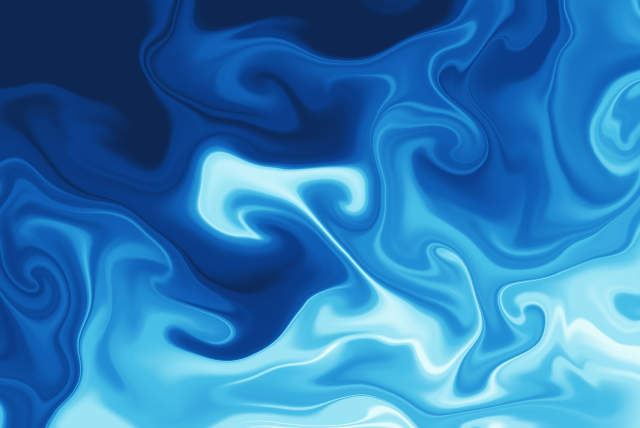
Reproduce this background procedurally as a WebGL 1 fragment shader.

```glsl
precision highp float;
// Liquid blue marbling: a broad light-and-dark layout is carried along a
// swirling, divergence-free flow, then folded into soft crests, silk lines
// and thin filaments, and coloured from navy to pale cyan.
uniform vec2 u_resolution;

// Flow
const int FLOW_STEPS = 14;
const float STEP_LENGTH = 0.021;
const float LARGE_EDDIES = 2.9;
const float SMALL_EDDIES = 6.3;
const float SMALL_WEIGHT = 0.42;
const vec2 FLOW_SEED = vec2(5.3, 17.6);
const vec2 GRAIN_AXIS = vec2(0.906, -0.423);
const float GRAIN_STRETCH = 1.35;
// Layout, in canvas heights from the centre
const float MEAN_TONE = 0.47;
const vec2 TONE_SLOPE = vec2(0.28, -0.68);
const vec3 GLOW = vec3(0.06, -0.06, 0.19);    // centre and radius
const vec3 POOL = vec3(-0.48, -0.02, 0.26);
const float GLOW_AMOUNT = 0.38;
const float POOL_AMOUNT = 0.30;
const float CLOUD_SCALE = 2.6;
const float CLOUD_AMOUNT = 0.40;
// Folds and lines
const float CREST_COUNT = 4.6;
const float CREST_DROP = 0.18;
const float CREST_AMOUNT = 0.23;
const float SILK_SCALE = 15.0;
const float SILK_AMOUNT = 0.18;
const float FILAMENT_WIDTH = 0.045;
const float FILAMENT_AMOUNT = 0.32;
// Palette, dark to light
const vec3 NAVY = vec3(0.05, 0.15, 0.32);
const vec3 DEEP = vec3(0.04, 0.24, 0.54);
const vec3 BLUE = vec3(0.06, 0.37, 0.71);
const vec3 AZURE = vec3(0.13, 0.56, 0.83);
const vec3 SKY = vec3(0.27, 0.74, 0.90);
const vec3 PALE = vec3(0.60, 0.89, 0.96);
const vec3 FOAM = vec3(0.88, 0.98, 0.99);

vec2 latticeGradient(vec2 cell) {
  vec3 h = fract(cell.xyx * vec3(0.1031, 0.1030, 0.0973));
  h += dot(h, h.yzx + 33.33);
  float angle = 6.28318 * fract((h.x + h.y) * h.z);
  return vec2(cos(angle), sin(angle));
}
// Gradient noise: value in x, analytic derivative in yz
vec3 noiseWithSlope(vec2 p) {
  vec2 cell = floor(p), f = p - cell, e = vec2(1.0, 0.0);
  vec2 u = f * f * f * (f * (f * 6.0 - 15.0) + 10.0);
  vec2 du = 30.0 * f * f * (f * (f - 2.0) + 1.0);
  vec2 ga = latticeGradient(cell), gb = latticeGradient(cell + e);
  vec2 gc = latticeGradient(cell + e.yx), gd = latticeGradient(cell + e.xx);
  float a = dot(ga, f), b = dot(gb, f - e), c = dot(gc, f - e.yx);
  float twist = a - b - c + dot(gd, f - e.xx);
  float value = a + u.x * (b - a) + u.y * (c - a) + u.x * u.y * twist;
  vec2 slope = ga + u.x * (gb - ga) + u.y * (gc - ga)
             + u.x * u.y * (ga - gb - gc + gd)
             + du * (u.yx * twist + vec2(b, c) - a);
  return vec3(value, slope);
}
float noise(vec2 p) { return noiseWithSlope(p).x; }

// Follow the curl of two noise octaves, which folds the plane
vec2 advect(vec2 p) {
  for (int i = 0; i < FLOW_STEPS; i++) {
    vec2 slope = noiseWithSlope(p * LARGE_EDDIES + FLOW_SEED).yz
      + SMALL_WEIGHT * noiseWithSlope(p * SMALL_EDDIES + FLOW_SEED.yx).yz;
    p += STEP_LENGTH * vec2(slope.y, -slope.x);
  }
  return p;
}
// Slow rise and quick, smooth fall, centred on zero
float crest(float phase) {
  float f = fract(phase), top = 1.0 - CREST_DROP;
  return smoothstep(0.0, top, f) * (1.0 - smoothstep(top, 1.0, f)) - 0.45;
}
float blob(vec2 p, vec3 spot) {
  vec2 d = (p - spot.xy) / spot.z;
  return exp(-dot(d, d));
}
vec3 palette(float t) {
  vec3 c = mix(NAVY, DEEP, smoothstep(0.03, 0.18, t));
  c = mix(c, BLUE, smoothstep(0.18, 0.385, t));
  c = mix(c, AZURE, smoothstep(0.385, 0.595, t));
  c = mix(c, SKY, smoothstep(0.595, 0.78, t));
  c = mix(c, PALE, smoothstep(0.78, 0.97, t));
  return mix(c, FOAM, smoothstep(1.0, 1.25, t));
}
vec3 marble(vec2 p) {
  // Flow runs in coordinates along and across the grain
  vec2 across = vec2(-GRAIN_AXIS.y, GRAIN_AXIS.x);
  vec2 s = vec2(dot(p, GRAIN_AXIS) / GRAIN_STRETCH, dot(p, across));
  vec2 q = advect(s);
  vec2 carried = GRAIN_AXIS * q.x * GRAIN_STRETCH + across * q.y;
  // Broad layout with soft clouds
  float tone = MEAN_TONE + dot(TONE_SLOPE, carried)
    + GLOW_AMOUNT * blob(carried, GLOW) - POOL_AMOUNT * blob(carried, POOL)
    + CLOUD_AMOUNT * noise(q * CLOUD_SCALE + 7.3);
  // Silky folds and fine parallel lines, calmer in the dark areas
  float lit = smoothstep(0.0, 0.5, tone);
  float sheet = q.y + 0.2 * q.x + 0.4 * noise(q * 2.3 + 21.0);
  float silk = noise(vec2(sheet * SILK_SCALE, q.x * 1.5) + 31.0);
  tone += mix(0.25, 1.0, lit)
        * (CREST_AMOUNT * crest(sheet * CREST_COUNT) + SILK_AMOUNT * silk);
  // Thin bright filaments that fade in and out along their length
  float thread = noise(q * 3.2 + 40.0) / FILAMENT_WIDTH;
  float presence = smoothstep(-0.2, 0.35, noise(s * 2.0 + 55.0));
  return palette(tone + FILAMENT_AMOUNT * lit * presence * exp(-thread * thread));
}
void main() {
  vec3 sum = vec3(0.0);  // four samples keep tight folds smooth
  for (int i = 0; i < 4; i++) {
    vec2 offset = vec2(mod(float(i), 2.0), floor(float(i) * 0.5)) * 0.5 - 0.25;
    sum += marble((gl_FragCoord.xy + offset - 0.5 * u_resolution) / u_resolution.y);
  }
  gl_FragColor = vec4(sum * 0.25, 1.0);
}
```
